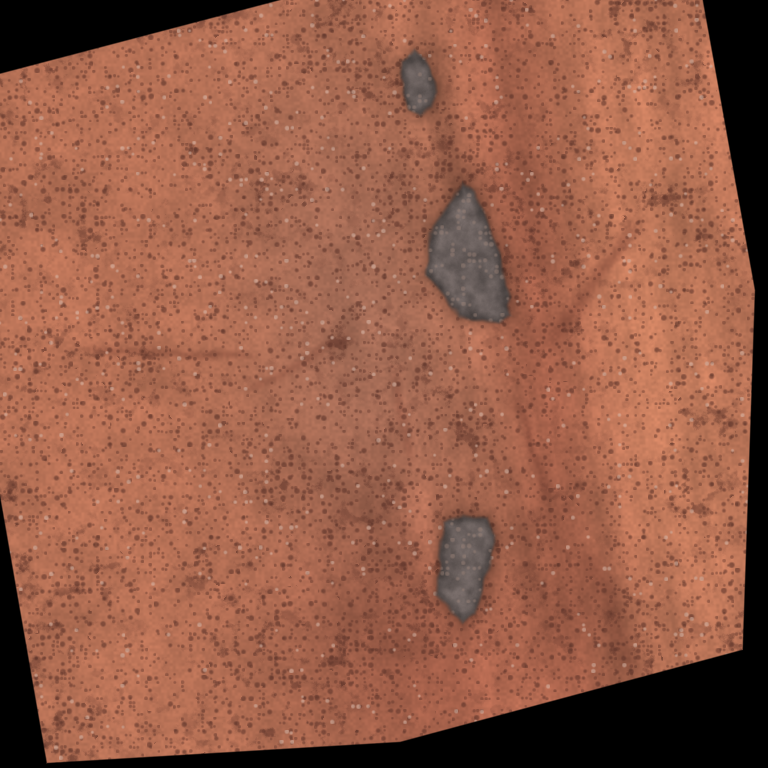
A WebGL 1 fragment shader for this texture:

```glsl
precision highp float;
// A tilted slab of orange, sandy ground on black, carrying three grey stones.
// Convex outlines come from half-planes; soft gaussian stains, stretched noise,
// short grooves and jittered grid specks give the ground its surface.
uniform vec2 u_resolution;

const vec3 SAND = vec3(0.735, 0.455, 0.345);
const vec3 DUST = vec3(0.605, 0.405, 0.330);
const vec3 RUST = vec3(0.610, 0.335, 0.260);
const vec3 PEACH = vec3(0.770, 0.490, 0.365);
const vec3 SOIL = vec3(0.370, 0.205, 0.165);
const vec3 STONE = vec3(0.405, 0.365, 0.355);
const vec3 GLINT = vec3(0.820, 0.690, 0.630);
const float STONE_ROUGHNESS = 0.006;
const float GRAIN = 0.10;

float hash(vec2 p) {
  vec3 q = fract(vec3(p.xyx) * 0.1031);
  q += dot(q, q.yzx + 33.33);
  return fract((q.x + q.y) * q.z);
}

float noise(vec2 p) {
  vec2 i = floor(p), f = fract(p);
  f = f * f * (3.0 - 2.0 * f);
  return mix(mix(hash(i), hash(i + vec2(1, 0)), f.x),
             mix(hash(i + vec2(0, 1)), hash(i + vec2(1, 1)), f.x), f.y);
}

float fbm(vec2 p) {
  float sum = 0.0, amp = 0.5;
  for (int i = 0; i < 5; i++) {
    sum += amp * noise(p);
    p = mat2(1.6, 1.2, -1.2, 1.6) * p + 7.3;
    amp *= 0.5;
  }
  return sum;
}

// Signed distance to the line a-b, positive on its left side.
float side(vec2 p, vec2 a, vec2 b) {
  vec2 d = normalize(b - a);
  return dot(p - a, vec2(-d.y, d.x));
}

// Convex outline through eight clockwise corners.
float outline(vec2 p, vec2 a, vec2 b, vec2 c, vec2 d, vec2 e, vec2 f, vec2 g, vec2 h) {
  float near = max(max(side(p, a, b), side(p, b, c)), max(side(p, c, d), side(p, d, e)));
  float far = max(max(side(p, e, f), side(p, f, g)), max(side(p, g, h), side(p, h, a)));
  return max(near, far);
}

float slab(vec2 p) {
  float top = max(side(p, vec2(0.0, 0.904), vec2(0.365, 1.0)), side(p, vec2(0.915, 1.0), vec2(0.983, 0.622)));
  float right = max(side(p, vec2(0.983, 0.622), vec2(0.967, 0.154)), side(p, vec2(0.967, 0.154), vec2(0.521, 0.034)));
  float left = max(side(p, vec2(0.521, 0.034), vec2(0.061, 0.0065)), side(p, vec2(0.061, 0.0065), vec2(0.0, 0.355)));
  return max(max(top, right), left);
}

float stones(vec2 p) {
  float small = outline(p, vec2(.523, .920), vec2(.540, .933), vec2(.556, .926), vec2(.569, .880),
                        vec2(.563, .860), vec2(.547, .850), vec2(.532, .858), vec2(.520, .898));
  float large = outline(p, vec2(.602, .765), vec2(.618, .750), vec2(.652, .672), vec2(.667, .588),
                        vec2(.650, .578), vec2(.598, .588), vec2(.556, .642), vec2(.559, .696));
  float low = outline(p, vec2(.577, .321), vec2(.603, .331), vec2(.634, .325), vec2(.645, .303),
                      vec2(.638, .266), vec2(.621, .199), vec2(.603, .190), vec2(.568, .225));
  return min(min(small, large), low);
}

// Soft elliptical stain, leaning right towards the bottom.
float stain(vec2 p, vec2 centre, vec2 size, float lean) {
  vec2 d = p - centre;
  d.x += lean * d.y;
  d /= size;
  return exp(-dot(d, d));
}

float groove(vec2 p, vec2 a, vec2 b, float width) {
  vec2 d = b - a;
  float t = clamp(dot(p - a, d) / dot(d, d), 0.0, 1.0);
  return exp(-pow(length(p - a - d * t) / width, 2.0)) * smoothstep(0.0, 0.2, t) * smoothstep(1.0, 0.8, t);
}

// One jittered dot per cell; only the given share of cells holds one.
float specks(vec2 p, float cells, float share) {
  vec2 q = p * cells, id = floor(q);
  float r = mix(0.12, 0.32, hash(id + 41.0));
  vec2 centre = 0.35 + 0.3 * vec2(hash(id + 3.0), hash(id + 17.0));
  float blur = 0.15 + cells / u_resolution.y;
  return step(hash(id + 71.0), share) * smoothstep(r + blur, r - 0.1, length(fract(q) - centre));
}

vec3 ground(vec2 p) {
  vec2 w = p + 0.035 * (vec2(fbm(p * 9.0), fbm(p * 9.0 + 20.0)) - 0.5);
  vec3 col = mix(SAND, PEACH, 0.7 * stain(w, vec2(0.87, 0.55), vec2(0.12, 0.50), 0.1));
  col = mix(col, DUST, 0.75 * stain(w, vec2(0.47, 0.56), vec2(0.16, 0.36), 0.1));
  col = mix(col, RUST, 0.55 * stain(w, vec2(0.70, 0.55), vec2(0.065, 0.70), 0.12));
  col = mix(col, RUST, 0.60 * stain(w, vec2(0.57, 0.12), vec2(0.20, 0.20), 0.2));
  // Lengthwise streaks, strongest right of the middle.
  float streak = fbm(vec2((p.x + 0.15 * p.y) * 30.0, p.y * 3.5)) - 0.48;
  col *= 1.0 + 0.38 * streak * smoothstep(0.3, 0.65, p.x);
  // Grooves and cracks.
  float lines = groove(w, vec2(.66, .49), vec2(.72, .34), 0.008) + groove(w, vec2(.845, .73), vec2(.70, .53), 0.012)
    + 0.7 * groove(w, vec2(.515, .52), vec2(.545, .39), 0.007) + 0.7 * groove(w, vec2(.75, .30), vec2(.84, .10), 0.014)
    + 0.8 * groove(w, vec2(.09, .55), vec2(.34, .54), 0.006) + 0.7 * groove(w, vec2(.31, .49), vec2(.46, .56), 0.007);
  col = mix(col, RUST * 0.8, 0.45 * min(lines, 1.0));
  // Mottling, then dark and bright grains gathered in patches.
  float patches = smoothstep(0.42, 0.68, fbm(p * 11.0 + 4.0));
  col *= 1.0 + 0.16 * (fbm(p * 26.0) - 0.48) - 0.07 * patches;
  float dirt = smoothstep(0.56, 0.76, fbm(p * 65.0)) * (0.3 + 0.7 * patches);
  col = mix(col, SOIL, 0.55 * dirt);
  col = mix(col, SOIL, 0.60 * specks(p, 115.0, 0.10 + 0.18 * patches));
  col = mix(col, SOIL, 0.45 * specks(p + 0.37, 190.0, 0.16));
  col = mix(col, GLINT, 0.60 * specks(p + 0.71, 150.0, 0.035));
  return col * (1.0 + GRAIN * (noise(p * 260.0) - 0.5));
}

void main() {
  vec2 p = gl_FragCoord.xy / u_resolution;
  float px = 1.0 / u_resolution.y;
  vec3 col = ground(p);
  float d = stones(p) + STONE_ROUGHNESS * (noise(p * 65.0) - 0.35);
  col *= 1.0 - 0.28 * exp(-max(d, 0.0) / 0.008);
  // Stone faces: mottled grey with a darker rim and pale flecks.
  vec3 rock = STONE * (0.75 + 0.55 * fbm(p * 75.0));
  rock *= mix(0.72, 1.0, smoothstep(0.0, 0.013, -d));
  rock = mix(rock, GLINT * 0.75, 0.45 * specks(p, 140.0, 0.22));
  col = mix(col, rock, smoothstep(0.002 + px, -0.002 - px, d));
  col *= smoothstep(px, -px, slab(p));
  gl_FragColor = vec4(col, 1.0);
}
```
